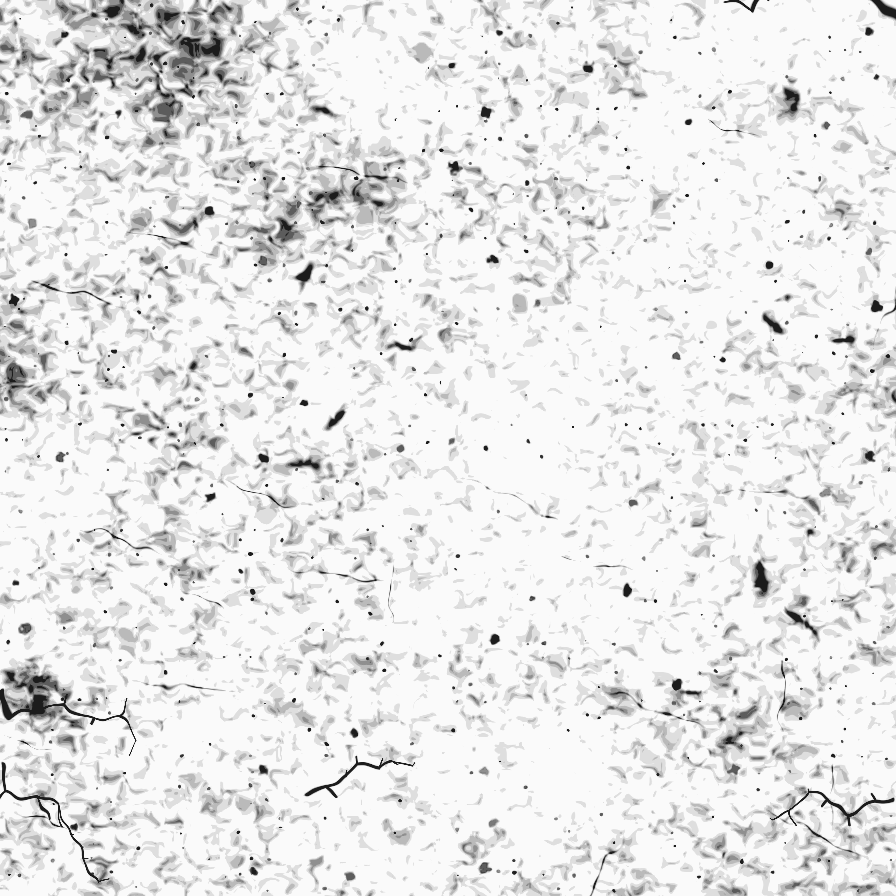
Give the GLSL for this texture, as a WebGL 2 fragment shader.

```glsl
#version 300 es
precision highp float;

uniform vec2 u_resolution;
out vec4 fragColor;

const float PAPER = 0.98;
const float LEVELS[5] = float[5](0.27, 1.0, 1.6, 2.12, 2.7);
const float DROPS[5] = float[5](0.11, 0.14, 0.17, 0.20, 0.25);

float hash(vec2 p) {
  vec3 q = fract(p.xyx * vec3(0.1031, 0.1030, 0.0973));
  q += dot(q, q.yzx + 33.33);
  return fract((q.x + q.y) * q.z);
}

float noise(vec2 p) {
  vec2 cell = floor(p), f = fract(p);
  f = f * f * (3.0 - 2.0 * f);
  float low = mix(hash(cell), hash(cell + vec2(1, 0)), f.x);
  float high = mix(hash(cell + vec2(0, 1)), hash(cell + vec2(1, 1)), f.x);
  return mix(low, high, f.y);
}

// Layered noise centred on zero
float fbm(vec2 p, int octaves, float gain) {
  float sum = 0.0, weight = 1.0, total = 0.0;
  for (int i = 0; i < octaves; i++) {
    sum += weight * (noise(p) - 0.5);
    total += weight;
    weight *= gain;
    p = mat2(1.6, 1.2, -1.2, 1.6) * p + 17.3;
  }
  return sum / total;
}

vec2 noiseOffset(vec2 p) {
  return vec2(noise(p), noise(p + 71.7)) - 0.5;
}

vec2 direction(float angle) {
  return vec2(cos(angle), sin(angle));
}

float segment(vec2 p, vec2 a, vec2 b) {
  vec2 pa = p - a, ba = b - a;
  return length(pa - ba * clamp(dot(pa, ba) / dot(ba, ba), 0.0, 1.0));
}

float stain(vec2 p, vec2 centre, vec2 radius) {
  vec2 q = (p - centre) / radius;
  return exp(-dot(q, q));
}

// Broad dirt: positive where soiled, negative where clean
float soiling(vec2 p) {
  float s = 1.5 * stain(p, vec2(0.16, 0.96), vec2(0.10, 0.09));
  s += 0.8 * stain(p, vec2(0.0, 0.88), vec2(0.10, 0.08));
  s += 1.9 * stain(p, vec2(0.04, 0.215), vec2(0.08, 0.045));
  s += 1.0 * stain(p, vec2(0.0, 0.58), vec2(0.08, 0.09));
  s += 0.8 * stain(p, vec2(0.06, 0.03), vec2(0.13, 0.06));
  s += 0.9 * stain(p, vec2(0.99, 0.38), vec2(0.06, 0.07));
  s += 1.1 * stain(p, vec2(0.63, 0.22), vec2(0.10, 0.018));
  s += 0.9 * stain(p, vec2(0.24, 0.115), vec2(0.13, 0.012));
  float arc = 0.81 - 0.45 * (p.x - 0.62) * (p.x - 0.62);
  s += 1.4 * stain(p, vec2(0.33, arc), vec2(0.16, 0.017));
  s -= 0.8 * stain(p, vec2(0.54, 0.54), vec2(0.16, 0.10));
  s -= 0.7 * stain(p, vec2(0.53, 0.88), vec2(0.16, 0.09));
  return s - 0.6 * stain(p, vec2(0.55, 0.10), vec2(0.18, 0.07));
}

// Ragged dots, one at most per cell
float specks(vec2 p, float count, float chance, float radius) {
  vec2 q = p * count, cell = floor(q);
  float size = radius * mix(0.5, 1.3, hash(cell + 5.1));
  vec2 jitter = 0.4 * (vec2(hash(cell + 11.7), hash(cell + 23.9)) - 0.5);
  float d = length(fract(q) - 0.5 - jitter + 0.9 * size * noiseOffset(p * 220.0));
  float present = step(hash(cell + 41.3), chance);
  return present * mix(2.0, 3.4, hash(cell + 57.1)) * (1.0 - smoothstep(0.6, 1.2, d / size));
}

// Tapering random walk with side twigs
float crack(vec2 p, vec2 start, float heading, float stride, float width, float seed) {
  float nearest = 100.0;
  for (int i = 0; i < 6; i++) {
    vec2 key = vec2(seed, float(i) * 3.7);
    float angle = heading + 1.7 * (hash(key) - 0.5);
    float radius = width * (1.0 - 0.12 * float(i));
    vec2 joint = start + stride * direction(angle);
    nearest = min(nearest, segment(p, start, joint) / radius);
    float side = hash(key + 9.3) < 0.5 ? -1.1 : 1.1;
    vec2 twig = joint + stride * hash(key + 4.9) * direction(angle + side);
    nearest = min(nearest, segment(p, joint, twig) / (0.65 * radius));
    start = joint;
  }
  return 3.4 * (1.0 - smoothstep(0.6, 1.7, nearest));
}

// Scattered faint lines and short dark smears
float scratches(vec2 p) {
  float mark = 0.0;
  for (int i = 0; i < 34; i++) {
    vec2 key = vec2(float(i) * 7.3, 3.1);
    vec2 centre = vec2(hash(key), hash(key + 13.0));
    float angle = hash(key + 29.0) < 0.6 ? -0.25 : 1.35;
    vec2 axis = direction(angle + 0.8 * (hash(key + 37.0) - 0.5));
    vec2 q = p - centre;
    float kind = step(0.55, hash(key + 43.0));
    vec2 size = mix(vec2(0.05, 0.0012), vec2(0.017, 0.0045), kind) * mix(0.6, 1.2, hash(key + 61.0));
    vec2 local = vec2(dot(q, axis), dot(q, vec2(-axis.y, axis.x))) / size;
    mark = max(mark, mix(1.9, 2.6, kind) * exp(-pow(local.x, 4.0) - local.y * local.y));
  }
  return mark;
}

void main() {
  vec2 p = gl_FragCoord.xy / u_resolution;
  vec2 ragged = p + 0.012 * noiseOffset(p * 55.0);

  // Grime from broad stains down to fine flakes
  float dirt = soiling(p + 0.06 * noiseOffset(p * 14.0)) + 2.8 * fbm(p * 5.0 + 3.0, 4, 0.6);
  float flakes = 5.0 * fbm(p * vec2(105, 128) + 1.6 * noiseOffset(p * 75.0), 2, 0.45);
  float ink = dirt + flakes + 1.8 * fbm(p * 27.0, 2, 0.5) - 0.1;

  // Scratches and specks
  ink += scratches(ragged) * (0.7 + 1.2 * noise(p * 90.0));
  ink = max(ink, specks(p, 62.0, 0.14 + 0.10 * clamp(dirt, -1.0, 2.0), 0.13));
  ink = max(ink, specks(p + 0.37, 19.0, 0.11, 0.11));

  // Branching cracks
  ink = max(ink, crack(ragged, vec2(1.0, 0.985), 3.2, 0.032, 0.0048, 2.0));
  ink = max(ink, crack(ragged, vec2(0.0, 0.23), -0.35, 0.032, 0.0022, 8.0));
  ink = max(ink, crack(ragged, vec2(0.0, 0.145), -0.7, 0.032, 0.0018, 15.0));
  ink = max(ink, crack(ragged, vec2(0.34, 0.115), 0.45, 0.022, 0.0021, 21.0));
  ink = max(ink, crack(ragged, vec2(1.0, 0.105), 3.4, 0.026, 0.0022, 34.0));

  // Flat tones with smoothed borders
  float blur = clamp(0.5 * fwidth(ink), 0.01, 0.5);
  float tone = PAPER;
  for (int i = 0; i < 5; i++) {
    tone -= DROPS[i] * smoothstep(LEVELS[i] - blur, LEVELS[i] + blur, ink);
  }
  fragColor = vec4(vec3(tone), 1.0);
}
```
